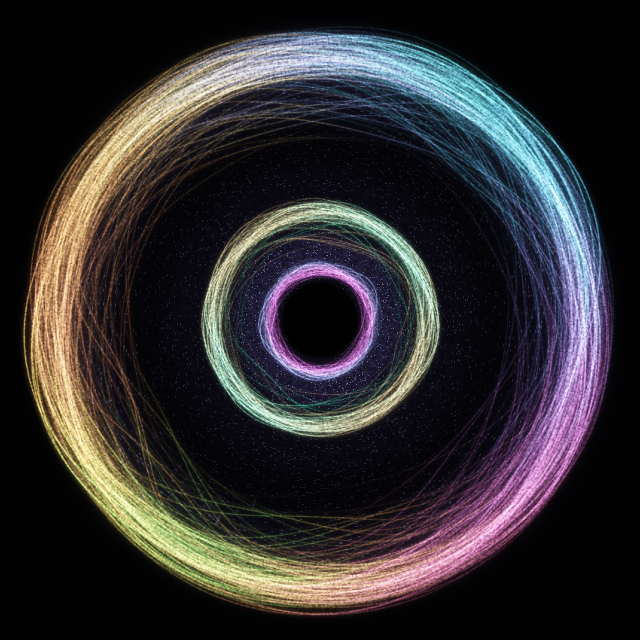
Reproduce this background procedurally as a Shadertoy shader.

```glsl
const float TAU = 6.2831853;
const float OUTER_RADIUS = 0.412;
const float MIDDLE_RADIUS = 0.167;
const float INNER_RADIUS = 0.080;
const float HOLE_RADIUS = 0.057;
const float STRAND_WIDTH = 0.0013;
const float GRAIN_SCALE = 430.0;
const vec2 DUST_CELLS = vec2(300.0, 420.0); // around, outward
const vec3 BACKGROUND = vec3(0.004, 0.004, 0.007);
const vec3 MINT = vec3(0.48, 0.92, 0.70);
const vec3 CREAM = vec3(1.0, 0.82, 0.50);
const vec3 GREEN = vec3(0.20, 0.70, 0.48);
const vec3 MAGENTA = vec3(0.85, 0.34, 0.85);
const vec3 LAVENDER = vec3(0.55, 0.60, 1.0);
const vec3 INDIGO = vec3(0.30, 0.26, 0.55);

const int SPECTRUM = 0;
const int PASTEL = 1;
const int VERDANT = 2;
const int ORCHID = 3;

// Hues of the outer ring, counter-clockwise from the right
const vec3 WHEEL[12] = vec3[12](
    vec3(0.56, 0.47, 0.95), vec3(0.28, 0.66, 0.88), vec3(0.26, 0.74, 0.80),
    vec3(0.52, 0.58, 0.98), vec3(0.95, 0.84, 0.50), vec3(0.98, 0.62, 0.28),
    vec3(0.95, 0.50, 0.32), vec3(0.95, 0.72, 0.30), vec3(0.52, 0.86, 0.32),
    vec3(0.97, 0.60, 0.34), vec3(0.95, 0.38, 0.60), vec3(0.83, 0.38, 0.82));

float hash(vec2 p) {
    vec3 q = fract(p.xyx * vec3(0.1031, 0.1030, 0.0973));
    q += dot(q, q.yzx + 33.33);
    return fract((q.x + q.y) * q.z);
}

float noise(vec2 p) {
    vec2 i = floor(p), f = fract(p);
    f = f * f * (3.0 - 2.0 * f);
    vec2 e = vec2(0.0, 1.0);
    return mix(mix(hash(i), hash(i + e.yx), f.x),
               mix(hash(i + e), hash(i + e.yy), f.x), f.y);
}

float bell(float x, float width) {
    return exp(-x * x / (width * width));
}

vec3 wheelColor(float angle) {
    float t = fract(angle / TAU) * 12.0;
    int i = int(t);
    return mix(WHEEL[i % 12], WHEEL[(i + 1) % 12], smoothstep(0.0, 1.0, fract(t)));
}

vec3 strandColor(int kind, float angle, float radius, float variation) {
    if (kind == SPECTRUM) return wheelColor(angle + (variation - 0.5) * 0.9);
    if (kind == VERDANT) return mix(GREEN, CREAM * 0.7, step(0.65, variation));
    if (kind == ORCHID) return mix(MAGENTA, LAVENDER, smoothstep(0.076, 0.092, radius));
    float cream = 0.5 - 0.4 * sin(2.0 * angle) + (variation - 0.5) * 0.7;
    return mix(MINT, CREAM, clamp(cream, 0.0, 1.0));
}

// Wavering closed orbits; polar holds angle and radius
vec3 strands(vec2 polar, float radius, float swing, int count, int kind, float seed, float pixel) {
    vec3 light = vec3(0.0);
    if (abs(polar.y - radius) > swing * 1.5 + 0.012) return light;
    float width = max(STRAND_WIDTH * (0.55 + radius), pixel * 0.6);
    for (int i = 0; i < count; i++) {
        vec2 id = vec2(float(i) + 1.0, seed);
        float a = hash(id), b = hash(id + 71.3), c = hash(id + 137.9);
        float lobes = 2.0 + floor(c * 2.4);
        float p1 = polar.x + a * TAU;
        float p2 = lobes * polar.x + b * TAU;
        float shift = swing * (0.2 + 0.4 * b);
        float wave = swing * (0.2 + 0.45 * a);
        float orbit = radius + (c - 0.5) * swing * 0.7 + shift * cos(p1) + wave * cos(p2);
        float slope = (shift * sin(p1) + wave * lobes * sin(p2)) / max(polar.y, 0.02);
        float d = (polar.y - orbit) * inversesqrt(1.0 + slope * slope);
        float line = bell(d, width) + 0.12 * bell(d, width * 4.0);
        float fade = 0.6 + 0.4 * cos(polar.x * 2.0 + c * TAU);
        light += strandColor(kind, polar.x, polar.y, b) * line * fade * (0.4 + 0.9 * c);
    }
    return light;
}

// Short glints lying along circles
float dust(vec2 polar) {
    vec2 cell = vec2(polar.x / TAU + 0.5, polar.y) * DUST_CELLS;
    vec2 id = floor(cell), f = fract(cell) - 0.5;
    float glint = smoothstep(0.80, 1.0, hash(id + 5.0));
    return glint * smoothstep(0.5, 0.1, abs(f.x)) * smoothstep(0.5, 0.1, abs(f.y));
}

void mainImage(out vec4 fragColor, in vec2 fragCoord) {
    float size = min(iResolution.x, iResolution.y);
    float pixel = 1.0 / size;
    vec2 p = (fragCoord - 0.5 * iResolution.xy) * pixel;
    vec2 polar = vec2(atan(p.y, p.x), length(p));
    float r = polar.y;

    // Outer ring with its faint inner tails and thin rim
    vec3 light = 0.62 * strands(polar, OUTER_RADIUS, 0.040, 64, SPECTRUM, 3.0, pixel);
    light += 0.24 * strands(polar, 0.362, 0.072, 42, SPECTRUM, 17.0, pixel);
    light += 0.25 * strands(polar, 0.442, 0.022, 16, SPECTRUM, 29.0, pixel);
    light += 0.28 * wheelColor(polar.x) * bell(r - OUTER_RADIUS, 0.030);

    // Middle ring
    light += 0.55 * strands(polar, MIDDLE_RADIUS, 0.018, 36, PASTEL, 41.0, pixel);
    light += 0.32 * strands(polar, 0.144, 0.028, 16, VERDANT, 53.0, pixel);
    light += 0.22 * strandColor(PASTEL, polar.x, r, 0.5) * bell(r - MIDDLE_RADIUS, 0.013);

    // Inner ring
    light += 0.50 * strands(polar, INNER_RADIUS, 0.014, 32, ORCHID, 67.0, pixel);
    light += 0.35 * strandColor(ORCHID, polar.x, r, 0.5) * bell(r - 0.082, 0.009);

    // Grain, haze and dust
    light *= 0.60 + 0.80 * noise(p * GRAIN_SCALE);
    float disc = smoothstep(HOLE_RADIUS - 0.002, HOLE_RADIUS + 0.004, r);
    float veil = 0.45 * bell(r - 0.105, 0.038) + 0.13 * bell(r - 0.20, 0.055)
               + 0.16 * bell(r - 0.365, 0.065);
    light += INDIGO * veil * disc * (0.35 + 0.6 * noise(p * GRAIN_SCALE + 90.0));
    light += vec3(0.55, 0.58, 0.80) * dust(polar) * disc * (0.08 + 1.5 * veil)
           * smoothstep(0.47, 0.42, r);

    vec3 color = BACKGROUND + 1.0 - exp(-1.25 * light * disc);
    fragColor = vec4(clamp(color, 0.0, 1.0), 1.0);
}
```
